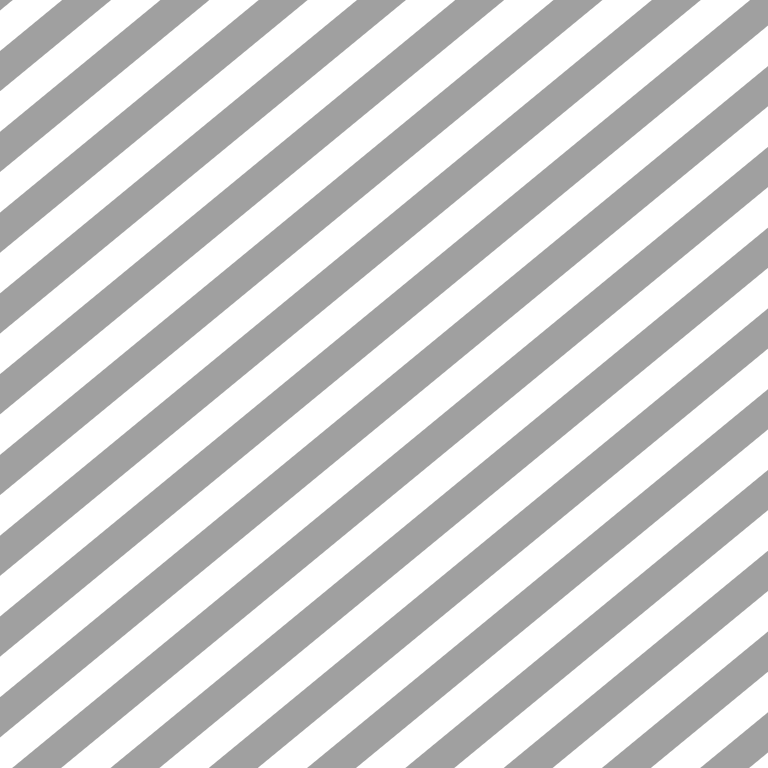
Reproduce this pattern procedurally as a Shadertoy shader.

```glsl
const vec2  REPEATS      = vec2(7.814, 9.508);  // stripes crossed along x and y
const float STRIPE_SHARE = 0.498;               // grey part of one period
const float CENTRE_PHASE = 0.881;               // stripe centre, from the top left corner
const vec3  PAPER        = vec3(1.0);
const vec3  STRIPE       = vec3(0.627);

// Signed distance to the nearest stripe edge, negative inside, in canvas units
float stripeDistance(vec2 p) {
    float phase = dot(p, REPEATS) - CENTRE_PHASE;
    float fromCentre = abs(fract(phase + 0.5) - 0.5);
    return (fromCentre - 0.5 * STRIPE_SHARE) / length(REPEATS);
}

void mainImage(out vec4 fragColor, in vec2 fragCoord) {
    vec2 uv = fragCoord / iResolution.xy;
    float pixel = 1.0 / min(iResolution.x, iResolution.y);

    // Measure downwards from the top edge so the stripes rise to the right
    float d = stripeDistance(vec2(uv.x, 1.0 - uv.y));

    // One-pixel linear edge coverage
    float coverage = clamp(0.5 - d / pixel, 0.0, 1.0);
    fragColor = vec4(mix(PAPER, STRIPE, coverage), 1.0);
}
```
